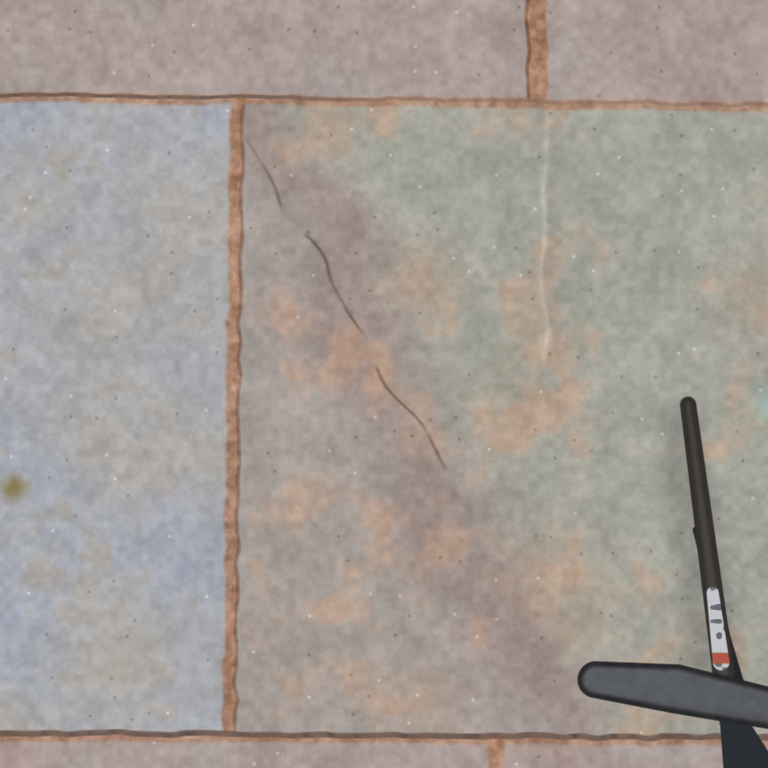
Give the GLSL for this texture, as a three.js fragment shader.

```glsl
// Weathered stone paving with sandy joints, and a dark stand leg at the lower right.
varying vec2 vUv;

float hash(vec2 p) {
  vec3 q = fract(vec3(p.xyx) * 0.1031);
  q += dot(q, q.yzx + 33.33);
  return fract((q.x + q.y) * q.z);
}

float noise(vec2 p) {
  vec2 i = floor(p), f = fract(p);
  f = f * f * (3.0 - 2.0 * f);
  return mix(mix(hash(i), hash(i + vec2(1.0, 0.0)), f.x),
             mix(hash(i + vec2(0.0, 1.0)), hash(i + 1.0), f.x), f.y);
}

float fbm(vec2 p) {
  float sum = 0.0, amp = 0.5;
  for (int i = 0; i < 5; i++) {
    sum += amp * noise(p);
    p = mat2(1.6, 1.2, -1.2, 1.6) * p + 7.3;
    amp *= 0.5;
  }
  return sum;
}

// Capsule whose radius runs from ra to rb
float taper(vec2 p, vec2 a, vec2 b, float ra, float rb) {
  vec2 d = b - a;
  float h = clamp(dot(p - a, d) / dot(d, d), 0.0, 1.0);
  return length(p - a - d * h) - mix(ra, rb, h);
}

float fill(float d) { return 1.0 - smoothstep(-0.0015, 0.0015, d); }
float spot(vec2 p, vec2 c, float r) { return exp(-dot(p - c, p - c) / (r * r)); }

void main() {
  vec2 p = vUv;
  float broad = fbm(p * 7.0) - 0.48;
  float mottle = fbm(p * 24.0 + 31.0) - 0.48;
  float grain = fbm(p * 95.0 + 5.0) - 0.48;
  float wobble = (noise(p * 45.0) - 0.5) * 0.005;

  // Joint positions, slightly askew
  float topY = 0.877 - 0.013 * p.x;
  float lowY = 0.047 - 0.008 * p.x;
  float sideX = 0.298 + 0.011 * p.y;
  float inRow = fill(p.y - topY) * fill(lowY - p.y);

  // Large slab: grey-green stone with a mauve diagonal band
  float across = p.x - 0.33 - (0.86 - p.y) * 0.5 + broad * 0.16 + mottle * 0.04;
  vec3 slab = mix(vec3(0.645, 0.615, 0.595), vec3(0.64, 0.64, 0.605), smoothstep(-0.04, 0.09, across));
  float band = exp(-across * across / 0.0045);
  slab = mix(slab, vec3(0.605, 0.535, 0.52), band * 0.75);
  float rust = spot(p, vec2(0.68, 0.48), 0.05) + spot(p, vec2(0.55, 0.63), 0.05)
             + spot(p, vec2(0.46, 0.53), 0.035) + spot(p, vec2(0.56, 0.09), 0.05)
             + spot(p, vec2(0.99, 0.61), 0.05) + spot(p, vec2(0.72, 0.23), 0.08);
  rust = rust * 0.55 + smoothstep(0.06, 0.3, broad + mottle * 0.5) * 0.5;
  slab = mix(slab, vec3(0.73, 0.59, 0.49), clamp(rust * (0.7 + mottle * 2.0), 0.0, 0.65));
  slab = mix(slab, vec3(0.55, 0.69, 0.67), 0.7 * spot(p, vec2(1.0, 0.47), 0.025));

  // Pale vein and dark broken crack
  float veinX = p.x - 0.708 - 0.012 * (noise(p.yy * 14.0) - 0.5);
  float veinY = smoothstep(0.49, 0.58, p.y) * smoothstep(0.86, 0.82, p.y);
  slab += 0.09 * veinY * exp(-veinX * veinX / 0.00002) * (0.6 + mottle * 2.0);
  slab -= 0.025 * veinY * smoothstep(0.0, 0.004, veinX) * smoothstep(0.03, 0.004, veinX);
  float crack = p.x - 0.32 - (0.82 - p.y) * 0.59 - 0.025 * (noise(p.yy * 18.0 + 4.0) - 0.5);
  float crackMask = smoothstep(0.33, 0.42, p.y) * smoothstep(0.83, 0.79, p.y) * smoothstep(0.3, 0.65, noise(p.yy * 24.0));
  slab -= 0.17 * crackMask * exp(-crack * crack / 0.000007);

  // Blue-grey slab on the left, pinkish courses above and below
  vec3 leftSlab = vec3(0.665, 0.665, 0.675) + broad * vec3(-0.06, 0.0, 0.12);
  leftSlab = mix(leftSlab, vec3(0.62, 0.59, 0.55), smoothstep(0.06, 0.25, mottle) * 0.6);
  vec3 course = vec3(0.66, 0.60, 0.58) + broad * vec3(0.0, 0.06, 0.08);
  vec3 color = mix(course, mix(leftSlab, slab, smoothstep(-0.004, 0.004, p.x - sideX)), inRow);
  color += mottle * 0.11 + grain * 0.13;

  // Pits and light grit, scattered on a jittered grid
  vec2 cell = floor(p * 38.0);
  vec2 jitter = vec2(hash(cell + 3.0), hash(cell + 17.0)) * 0.6 + 0.2;
  float chip = smoothstep(0.13, 0.03, length(fract(p * 38.0) - jitter));
  float kind = hash(cell + 41.0);
  color += chip * (0.12 * step(0.94, kind) - 0.10 * step(kind, 0.10));
  color = mix(color, vec3(0.50, 0.43, 0.22), 0.8 * spot(p + mottle * 0.03, vec2(0.017, 0.364), 0.015));

  // Sandy upright joints
  vec3 sand = vec3(0.66, 0.49, 0.39) + grain * 0.35 + mottle * 0.15;
  float upright = inRow * smoothstep(0.012, 0.005, abs(p.x - sideX + wobble));
  float upperX = abs(p.x - 0.699 + wobble);
  upright = max(upright, fill(topY - p.y) * smoothstep(0.016, 0.010, upperX));
  upright = max(upright, fill(p.y - lowY) * smoothstep(0.014, 0.006, abs(p.x - 0.647 + wobble)));
  color = mix(color, sand, upright * 0.85);
  color -= 0.12 * fill(topY - p.y) * smoothstep(0.004, 0.001, abs(p.x - 0.687 + wobble));
  color -= 0.10 * inRow * smoothstep(0.004, 0.001, abs(p.x - sideX - 0.008 + wobble));

  // Level joints: sandy edge with a dark gap
  float topGap = p.y - topY + wobble;
  float lowGap = p.y - lowY + wobble;
  float level = min(abs(topGap + 0.003), abs(lowGap + 0.004));
  color = mix(color, sand, 0.75 * smoothstep(0.010, 0.003, level));
  float gap = max(smoothstep(0.004, 0.001, abs(topGap)) * mix(0.8, 0.25, smoothstep(0.2, 0.6, p.x)),
                  smoothstep(0.0055, 0.002, abs(lowGap)) * 0.85);
  color = mix(color, vec3(0.34, 0.29, 0.27), gap * (0.8 + grain));

  // Stand: soft shadow, rod, thin brace and pale tag
  color *= 1.0 - 0.12 * smoothstep(0.035, 0.0, taper(p, vec2(0.885, 0.44), vec2(0.94, 0.10), 0.01, 0.02));
  float rod = taper(p, vec2(0.896, 0.473), vec2(0.942, 0.125), 0.0105, 0.0145);
  float brace = taper(p, vec2(0.906, 0.31), vec2(0.962, 0.11), 0.004, 0.007);
  color = mix(color, vec3(0.15, 0.15, 0.16), fill(brace));
  color = mix(color, vec3(0.20, 0.19, 0.18) + 0.08 * smoothstep(-0.004, -0.012, rod), fill(rod));
  float tag = taper(p, vec2(0.928, 0.228), vec2(0.939, 0.138), 0.008, 0.011);
  vec3 tagColor = mix(vec3(0.76, 0.77, 0.79), vec3(0.40, 0.41, 0.44), smoothstep(0.5, 0.7, noise(p * 110.0)));
  tagColor = mix(tagColor, vec3(0.68, 0.35, 0.28), smoothstep(0.009, 0.005, abs(p.y - 0.143)));
  color = mix(color, tagColor, fill(tag));

  // Curved foot with a lighter top face, and the hub below
  float hub = taper(p, vec2(0.955, 0.06), vec2(0.975, 0.0), 0.018, 0.034);
  color = mix(color, vec3(0.17, 0.18, 0.20), fill(hub));
  float foot = min(taper(p, vec2(0.776, 0.115), vec2(0.88, 0.103), 0.024, 0.032),
                   taper(p, vec2(0.88, 0.103), vec2(1.05, 0.068), 0.032, 0.025));
  vec3 footColor = mix(vec3(0.16, 0.16, 0.17), vec3(0.35, 0.36, 0.38), smoothstep(-0.003, -0.011, foot) * smoothstep(0.05, 0.10, p.y + (p.x - 0.8) * 0.12));
  color = mix(color, footColor + grain * 0.06, fill(foot));

  gl_FragColor = vec4(clamp(color, 0.0, 1.0), 1.0);
}
```
